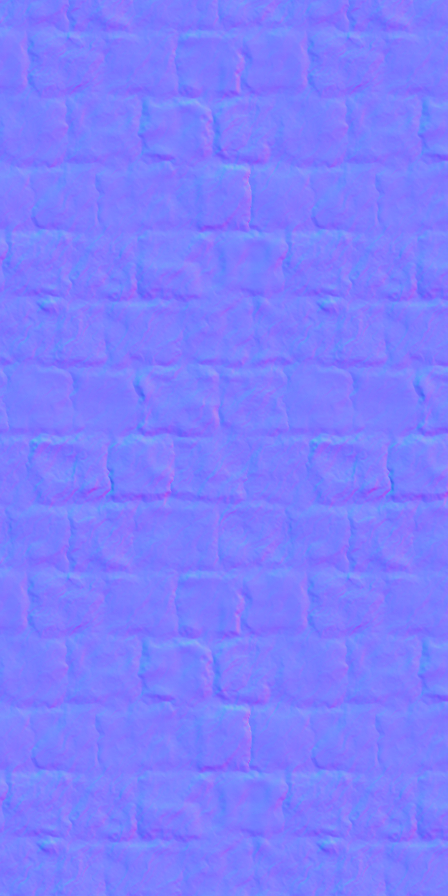
Reproduce this texture map procedurally as a WebGL 2 fragment shader.

```glsl
#version 300 es
precision highp float;
// Tangent-space normal map of a worn, coursed stone block wall.

#define BLOCKS vec2(6.4, 13.26)   // blocks across and down the canvas
#define PERIOD vec2(4.0, 8.0)     // blocks in one repeat
#define ORIGIN vec2(0.0, 0.17)    // shift of the courses
#define JITTER 0.24               // wander of the upright joints
#define BEVEL 0.14                // width of the worn block edge
#define CORNER 0.18               // rounding of block corners
#define RELIEF 0.018              // height of blocks above joints
#define GRAIN 0.0085              // height of the roughness
#define SWELL 0.016               // height of the broad undulation
#define WOBBLE 0.11               // raggedness of the joints
#define STEP 0.014                // sampling distance for the slope
#define FLAT vec3(0.490, 0.495, 1.0)

uniform vec2 u_resolution;
out vec4 fragColor;

float hash(vec2 p) {
    return fract(sin(dot(p, vec2(127.1, 311.7))) * 43758.5453);
}

// Value noise that wraps with the wall; freq must be whole numbers.
float noise(vec2 p, vec2 freq, float seed) {
    vec2 q = p * freq, i = floor(q), f = fract(q);
    vec2 wrap = PERIOD * freq;
    f = f * f * f * (f * (f * 6.0 - 15.0) + 10.0);
    vec2 a = mod(i, wrap) + seed, b = mod(i + 1.0, wrap) + seed;
    return mix(mix(hash(a), hash(vec2(b.x, a.y)), f.x),
               mix(hash(vec2(a.x, b.y)), hash(b), f.x), f.y) - 0.5;
}

float blockHash(vec2 id, float seed) {
    return hash(mod(id, PERIOD) + seed);
}

float jointX(float column, float row) {
    return column + (blockHash(vec2(column, row), 3.7) - 0.5) * JITTER;
}

// Some upright joints are nearly filled in.
float jointDistance(float x, float column, float row) {
    float fill = blockHash(vec2(column, row), 8.3);
    return abs(x - jointX(column, row)) + 0.06 * fill * fill;
}

float wallHeight(vec2 p) {
    // Ragged joints
    vec2 ragged = vec2(noise(p, vec2(4.0), 11.0), noise(p, vec2(3.0), 23.0));
    ragged += 0.5 * vec2(noise(p, vec2(9.0), 31.0), noise(p, vec2(8.0), 43.0));
    ragged += 0.25 * vec2(noise(p, vec2(18.0), 47.0), noise(p, vec2(17.0), 59.0));
    vec2 w = p + WOBBLE * ragged;

    // Find the block and the distance to its edge
    float row = floor(w.y);
    float x = w.x - mix(0.49, 0.03, mod(row, 2.0));
    float column = floor(x);
    if (x < jointX(column, row)) column -= 1.0;
    else if (x > jointX(column + 1.0, row)) column += 1.0;
    vec2 id = vec2(column, row);
    vec2 side = vec2(min(jointDistance(x, column, row), jointDistance(x, column + 1.0, row)),
                     min(fract(w.y), 1.0 - fract(w.y)));
    float edge = min(min(side.x, side.y), CORNER - length(max(CORNER - side, 0.0)));

    // Worn edges come and go along the joints
    float wear = smoothstep(-0.35, 0.30, noise(p, vec2(3.0), 37.0));
    float face = smoothstep(-0.02, BEVEL, edge);
    float dome = smoothstep(0.0, 0.40, edge);
    float strength = mix(0.5, 1.3, blockHash(id, 5.1));
    float height = RELIEF * strength * (face * mix(0.25, 1.1, wear) + 0.4 * dome);

    // Leaning chisel marks and grain
    vec2 lean = vec2(p.x - 0.5 * p.y, p.y) + 0.12 * ragged;
    float rough = mix(0.9, mix(0.45, 1.4, blockHash(id, 17.9)), face);
    float grain = noise(lean, vec2(7.0, 4.0), 53.0)
                + 0.5 * noise(lean, vec2(13.0, 7.0), 67.0)
                + 0.22 * noise(lean, vec2(24.0, 15.0), 71.0)
                + 0.12 * noise(p, vec2(29.0), 79.0);
    height += GRAIN * rough * grain;

    // Broad swell and a few broken ledges
    height += SWELL * (noise(p, vec2(2.0), 97.0) + 0.7 * noise(p, vec2(4.0), 83.0));
    float ledge = smoothstep(-0.08, 0.16, noise(lean, vec2(3.0, 2.0), 103.0));
    return height - 0.005 * ledge * rough;
}

void main() {
    vec2 p = gl_FragCoord.xy / u_resolution * BLOCKS + ORIGIN;
    vec2 e = vec2(STEP, 0.0);
    vec2 slope = vec2(wallHeight(p + e.xy) - wallHeight(p - e.xy),
                      wallHeight(p + e.yx) - wallHeight(p - e.yx)) / (2.0 * STEP);

    // Pack the surface normal into colour
    vec3 normal = normalize(vec3(-slope, 1.0));
    vec3 color = FLAT + 0.5 * (normal - vec3(0.0, 0.0, 1.0));
    fragColor = vec4(clamp(color, 0.0, 1.0), 1.0);
}
```
